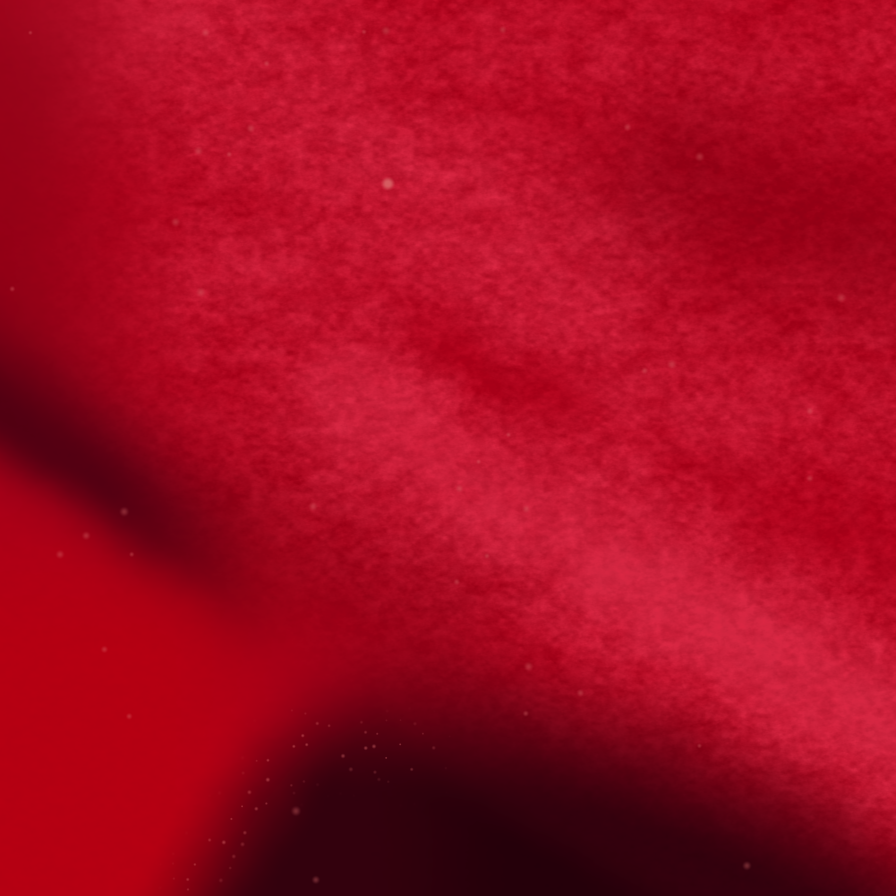
Write a WebGL 2 fragment shader that draws this texture.

```glsl
#version 300 es
precision highp float;
// Crimson velvet with soft diagonal folds, a pale sheen and a deep shadow at the bottom.
uniform vec2 u_resolution;
out vec4 fragColor;

float hash(vec2 p) {
    vec3 q = fract(vec3(p.xyx) * 0.1031);
    q += dot(q, q.yzx + 33.33);
    return fract((q.x + q.y) * q.z);
}

float noise(vec2 p) {
    vec2 i = floor(p), f = fract(p);
    f = f * f * (3.0 - 2.0 * f);
    return mix(mix(hash(i), hash(i + vec2(1, 0)), f.x),
               mix(hash(i + vec2(0, 1)), hash(i + vec2(1, 1)), f.x), f.y);
}

float fbm(vec2 p) {
    float sum = 0.0, amp = 0.5;
    for (int i = 0; i < 4; i++) {
        sum += amp * noise(p);
        p = mat2(1.7, 0.5, -0.5, 1.7) * p + 17.3;
        amp *= 0.62;
    }
    return sum / 1.12;
}

// Soft glow around the segment a-b
float streak(vec2 p, vec2 a, vec2 b, float width) {
    vec2 ap = p - a, ab = b - a;
    float d = length(ap - ab * clamp(dot(ap, ab) / dot(ab, ab), 0.0, 1.0)) / width;
    return exp(-d * d);
}

// Sparse lint, one possible speck per cell
float lint(vec2 p, float cells, float density) {
    vec2 id = floor(p * cells);
    vec2 center = 0.25 + 0.5 * vec2(hash(id + 7.1), hash(id + 31.7));
    float radius = 0.12 + 0.14 * hash(id + 53.0);
    float spot = 1.0 - smoothstep(0.0, radius, length(fract(p * cells) - center));
    return spot * step(1.0 - density, hash(id + 91.0));
}

void main() {
    vec2 uv = gl_FragCoord.xy / u_resolution;
    vec2 warp = vec2(fbm(uv * 9.0), fbm(uv * 9.0 + 40.0)) - 0.5;
    vec2 p = uv + 0.05 * warp;

    // Sheen on the raised folds
    float sheen = 0.82 * streak(p, vec2(0.40, 0.55), vec2(0.72, 0.35), 0.12);
    sheen = max(sheen, 0.95 * streak(p, vec2(0.68, 0.36), vec2(1.05, 0.17), 0.105));
    sheen = max(sheen, 0.62 * streak(p, vec2(0.22, 1.0), vec2(0.42, 0.82), 0.17));
    sheen = max(sheen, 0.62 * streak(p, vec2(0.42, 0.82), vec2(0.64, 0.66), 0.14));
    sheen = max(sheen, 0.50 * streak(p, vec2(0.30, 0.68), vec2(0.40, 0.55), 0.15));
    sheen = max(sheen, 0.42 * streak(p, vec2(0.70, 0.58), vec2(1.0, 0.55), 0.13));
    sheen = max(sheen, 0.36 * streak(p, vec2(0.55, 0.95), vec2(1.0, 0.93), 0.11));
    sheen -= 0.25 * streak(p, vec2(0.50, 0.62), vec2(0.62, 0.56), 0.05);

    // Brushed nap, absent from the smooth lower left
    float napArea = smoothstep(0.0, 0.25, uv.x) * smoothstep(0.50, 0.68, uv.y + 0.8 * uv.x);
    float nap = fbm(uv * vec2(42.0, 58.0)) - 0.5;
    float fiber = fbm(uv * vec2(105.0, 150.0) + 9.0) - 0.5;
    float patches = fbm(uv * vec2(11.0, 17.0) + 3.0) - 0.5;
    float rough = napArea * (0.45 + 0.55 * smoothstep(0.0, 0.4, sheen))
                * (1.0 - 0.45 * smoothstep(0.6, 0.95, sheen));
    sheen += rough * (0.55 * nap + 0.65 * fiber + 0.35 * patches);
    sheen = clamp(sheen, 0.0, 1.0);

    vec3 cloth = mix(vec3(0.67, 0.0, 0.095), vec3(0.82, 0.145, 0.25), sheen);
    float lowerLeft = (1.0 - smoothstep(0.15, 0.40, uv.x)) * (1.0 - smoothstep(0.25, 0.50, uv.y));
    cloth = mix(cloth, vec3(0.71, 0.0, 0.07), lowerLeft);

    // Broad dim areas: left edge and upper right
    float dim = 0.13 * streak(p, vec2(0.0, 0.62), vec2(0.0, 0.92), 0.12);
    dim += 0.12 * streak(p, vec2(0.76, 0.80), vec2(1.0, 0.73), 0.10);
    dim += 0.10 * streak(p, vec2(0.25, 0.42), vec2(0.48, 0.29), 0.09);
    cloth *= 1.0 - dim;

    // Dark crease on the left, sharper on its underside
    vec2 q = uv + 0.02 * warp;
    float offset = q.y - (0.54 - 0.72 * q.x);
    float crease = exp(-pow(offset / (offset > 0.0 ? 0.095 : 0.058), 2.0));
    crease *= 1.0 - smoothstep(0.10, 0.36, q.x);
    cloth = mix(cloth, vec3(0.27, 0.0, 0.065), 0.85 * crease);

    // Rounded shadow rising from the bottom
    float crest = 0.235 - 0.55 * pow(max(q.x - 0.42, 0.0), 2.0);
    float hollow = smoothstep(-0.075, 0.125, crest - q.y);
    hollow *= smoothstep(-0.065, 0.085, dot(q - vec2(0.21, 0.0), vec2(0.866, -0.5)));
    cloth = mix(cloth, vec3(0.20, 0.003, 0.05), hollow);
    float deep = smoothstep(-0.03, 0.04, 0.11 - 0.55 * (q.x - 0.54) - q.y);
    cloth = mix(cloth, vec3(0.13, 0.0, 0.035), 0.8 * deep * hollow * smoothstep(0.40, 0.58, q.x));

    // Fine grain and scattered lint
    cloth *= 1.0 + 0.10 * fiber * (0.3 + napArea);
    float rim = streak(uv, vec2(0.22, 0.02), vec2(0.33, 0.17), 0.025)
              + streak(uv, vec2(0.33, 0.17), vec2(0.46, 0.16), 0.03);
    float specks = 0.35 * lint(uv, 38.0, 0.03) + 0.45 * min(rim, 1.0) * lint(uv, 75.0, 0.3);
    specks += 0.8 * (1.0 - smoothstep(0.002, 0.009, length(uv - vec2(0.433, 0.795))));
    cloth = mix(cloth, vec3(0.85, 0.42, 0.42), clamp(specks, 0.0, 1.0));

    fragColor = vec4(clamp(cloth, 0.0, 1.0), 1.0);
}
```
